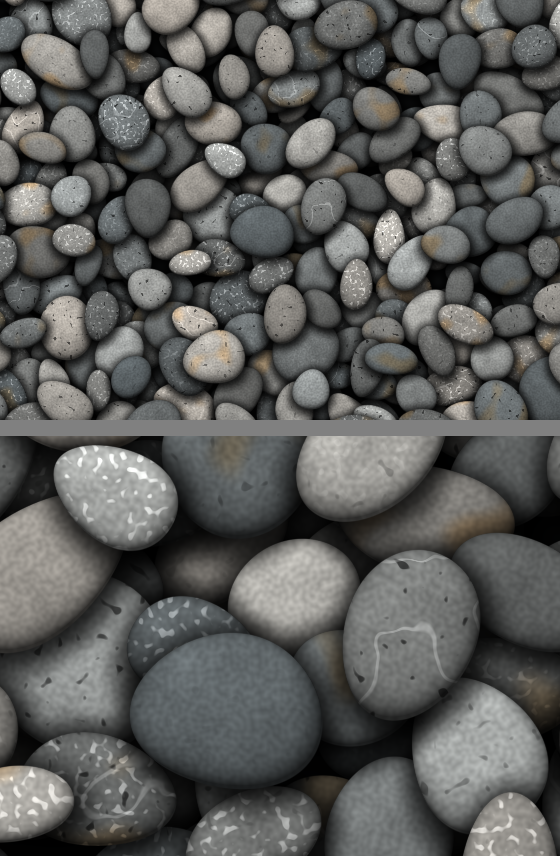
Top: the whole. Bottom: its middle third, enlarged.
This texture is drawn by a WebGL 2 fragment shader. Its source:

```glsl
#version 300 es
precision highp float;
// Draws a bed of smooth grey beach pebbles, heaped in overlapping layers under soft light.

uniform vec2 u_resolution;
out vec4 fragColor;

const vec3 GAP_COLOR = vec3(0.045, 0.05, 0.052);
const vec3 COOL_TINT = vec3(0.92, 1.0, 1.035);
const vec3 WARM_TINT = vec3(1.05, 1.0, 0.94);
const vec3 LIGHT_DIR = vec3(-0.15, 0.45, 0.88);

vec3 hash3(vec2 p) {
    vec3 h = fract(p.xyx * vec3(0.1031, 0.1030, 0.0973));
    h += dot(h, h.yxz + 33.33);
    return fract((h.xxy + h.yzz) * h.zyx);
}

mat2 rotation(float angle) {
    float c = cos(angle), s = sin(angle);
    return mat2(c, s, -s, c);
}

float cornerGradient(vec2 cell, vec2 offset) {
    float angle = 6.2832 * hash3(cell).x;
    return dot(vec2(cos(angle), sin(angle)), offset);
}

float gradientNoise(vec2 p) {
    vec2 i = floor(p), f = p - i;
    vec2 w = f * f * f * (f * (f * 6.0 - 15.0) + 10.0);
    vec2 e = vec2(1.0, 0.0);
    float low = mix(cornerGradient(i, f), cornerGradient(i + e, f - e), w.x);
    float high = mix(cornerGradient(i + e.yx, f - e.yx), cornerGradient(i + 1.0, f - 1.0), w.x);
    return mix(low, high, w.y);
}

// Bends space so that an ellipse becomes a slightly lopsided, lumpy stone.
vec2 stoneWarp(vec2 p, vec2 radii, vec3 shape) {
    vec2 q = p / radii;
    q.y *= 1.0 + 0.24 * (shape.x - 0.5) * clamp(q.x, -1.5, 1.5);
    float angle = atan(q.y, q.x);
    float lump = sin(angle * 2.0 + shape.y * 6.28) + 0.7 * sin(angle * 3.0 + shape.z * 6.28);
    return q * (1.0 + 0.035 * lump) * radii;
}

float ellipseDistance(vec2 p, vec2 radii) {
    float k = length(p / radii);
    return k * (k - 1.0) / max(length(p / (radii * radii)), 0.001);
}

// Mineral surface: mottling, grain, pale specks, pits, stains and rare veins.
vec3 stoneColor(vec2 p, vec3 look, vec3 kind) {
    float tone = mix(0.36, 0.72, look.x * (0.4 + 0.6 * look.x));
    vec3 color = tone * mix(COOL_TINT, WARM_TINT, 0.55 * look.y + 0.45 * look.x);
    vec2 s = p + look.xy * 7.0;
    float mottle = gradientNoise(s * 24.0) + 0.6 * gradientNoise(s * 61.0);
    float grain = gradientNoise(s * 210.0);
    color *= 1.0 + 0.13 * mottle + 0.17 * grain;
    float speckle = smoothstep(0.16, 0.42, gradientNoise(s * 145.0) + 0.2 * mottle);
    color += 0.26 * speckle * smoothstep(0.45, 1.0, kind.x);
    float pit = smoothstep(0.36, 0.5, gradientNoise(s * 95.0 + 40.0));
    color *= 1.0 - 0.55 * pit * smoothstep(0.3, 0.8, kind.y);
    float stain = smoothstep(0.05, 0.4, gradientNoise(s * 17.0 + 9.0));
    color *= mix(vec3(1.0), vec3(1.12, 0.98, 0.8), stain * step(0.75, kind.z));
    float vein = abs(gradientNoise(s * 15.0 + 0.15 * mottle));
    color += 0.14 * (1.0 - smoothstep(0.01, 0.035, vein)) * step(0.9, kind.y);
    return color;
}

float domeLight(vec2 p, vec2 radii, mat2 turn) {
    float slope = min(pow(length(p / radii), 2.6), 1.0);
    vec2 outward = turn * (p / (radii * radii));
    outward /= max(length(outward), 0.001);
    vec3 normal = vec3(outward * slope, sqrt(1.0 - slope * slope));
    return 0.29 + 0.81 * max(dot(normal, LIGHT_DIR), 0.0);
}

// Casts the soft shadow of one pebble on what lies below, then paints it.
vec3 paintPebble(vec3 below, vec2 p, vec2 id, float size, float exposure, float pixel) {
    vec3 shape = hash3(id + 3.7), look = hash3(id + 51.3), kind = hash3(id + 97.1);
    float major = size * (0.49 + 0.29 * shape.x + 0.2 * smoothstep(0.82, 1.0, shape.z));
    vec2 radii = major * vec2(1.0, mix(0.58, 0.92, shape.y));
    mat2 turn = rotation(3.1416 * kind.z + 0.5 * look.z);
    vec2 local = stoneWarp(p * turn, radii, look);
    vec2 shifted = stoneWarp((p + vec2(-0.002, 0.006)) * turn, radii, look);
    float shade = smoothstep(-0.008, 0.027, ellipseDistance(shifted, radii));
    below *= mix(0.2, 1.0, shade);
    float d = ellipseDistance(local, radii);
    float cover = 1.0 - smoothstep(-pixel, pixel, d);
    if (cover <= 0.0) return below;
    vec3 stone = stoneColor(local, look, kind) * domeLight(local, radii, turn);
    return mix(below, stone * exposure, cover);
}

// One jittered grid, painted as four interleaved sets so that neighbours overlap.
vec3 paintLayer(vec3 color, vec2 p, float size, float angle, float seed, float exposure, float pixel) {
    mat2 turn = rotation(angle);
    vec2 grid = (p * turn) / size + 40.0;
    for (int pass = 0; pass < 4; pass++) {
        vec2 parity = vec2(pass & 1, pass >> 1);
        vec2 base = floor((grid - parity - 0.5) * 0.5);
        for (int k = 0; k < 4; k++) {
            vec2 id = 2.0 * (base + vec2(k & 1, k >> 1)) + parity;
            vec2 center = id + 0.5 + 0.52 * (hash3(id + seed).xy - 0.5);
            vec2 offset = turn * (grid - center) * size;
            color = paintPebble(color, offset, id + seed, size, exposure, pixel);
        }
    }
    return color;
}

void main() {
    vec2 p = gl_FragCoord.xy / u_resolution.y;
    float pixel = 0.8 / u_resolution.y;
    vec3 color = paintLayer(GAP_COLOR, p, 0.086, 1.1, 211.0, 0.85, pixel);
    color = paintLayer(color, p, 0.098, 0.4, 17.0, 1.0, pixel);
    fragColor = vec4(clamp(color, 0.0, 1.0), 1.0);
}
```
